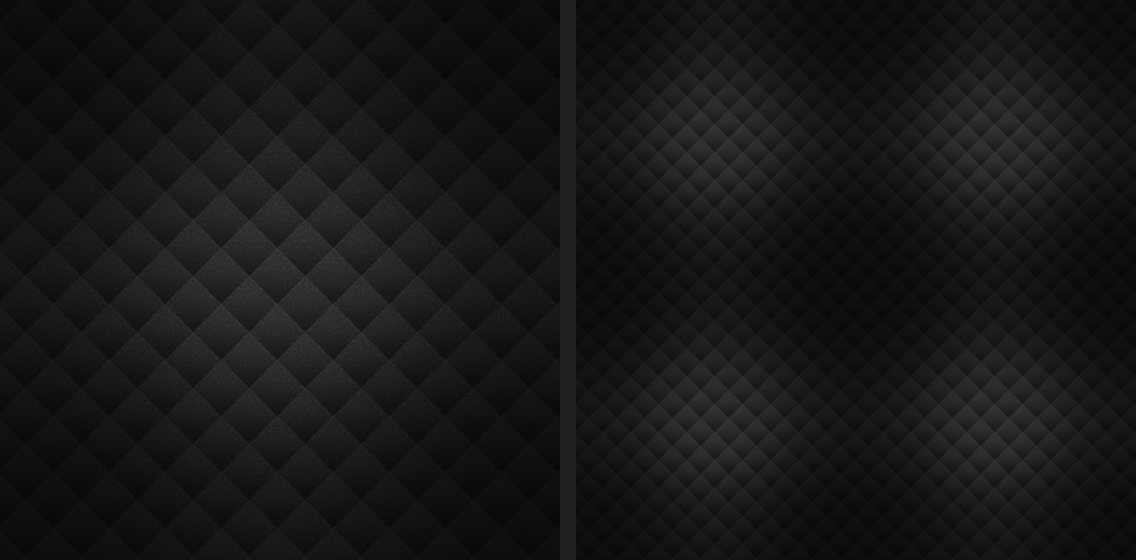
Left: one tile. Right: repeated 2 by 2.
Write a Shadertoy shader that draws this pattern.

```glsl
const float PI = 3.14159265;
const float REPEATS = 10.0;
const float BANDS = 9.0;
const vec2 LATTICE_SHIFT = vec2(0.05, -0.06);
const float SEAM_HALF_WIDTH = 0.0007;
const float GRAIN_CELLS = 256.0;
const vec3 SHADOW = vec3(0.098, 0.098, 0.096);
const vec3 LIGHT = vec3(0.197, 0.197, 0.194);

vec2 hash2(vec2 cell) {
    vec3 p = fract(cell.xyx * vec3(0.1031, 0.1030, 0.0973));
    p += dot(p, p.yzx + 33.33);
    return fract((p.xx + p.yz) * p.zy);
}

// Distance to the nearest scattered point, wrapping after period cells
float cellularNoise(vec2 p, float period) {
    vec2 cell = floor(p);
    vec2 local = p - cell;
    float nearest = 2.0;
    for (int y = -1; y <= 1; y++) {
        for (int x = -1; x <= 1; x++) {
            vec2 offset = vec2(x, y);
            vec2 point = offset + hash2(mod(cell + offset, period));
            nearest = min(nearest, length(point - local));
        }
    }
    return nearest;
}

// Position inside a diamond: both axes run from its bottom tip upward
vec2 diamondCoords(vec2 uv, float repeats, vec2 shift) {
    vec2 p = uv * repeats + shift;
    return fract(vec2(p.x + p.y, p.y - p.x) + 0.5);
}

// Canvas distance to the closest diamond edge
float seamDistance(vec2 local, float repeats) {
    vec2 edge = min(local, 1.0 - local);
    return min(edge.x, edge.y) / (repeats * sqrt(2.0));
}

// Ramp with narrow transitions between horizontal steps
float bandedRamp(float t, float bands) {
    float s = t * bands;
    float stepped = (floor(s) + smoothstep(0.4, 0.6, fract(s))) / bands;
    return mix(t, stepped, 0.85);
}

// Broad central glow whose slope vanishes at the canvas borders
float glow(vec2 uv, float floorLevel, float falloff) {
    vec2 s = sin(PI * (uv - 0.5));
    return mix(floorLevel, 1.0, exp(-falloff * pow(dot(s, s), 1.4)));
}

vec3 quiltColor(vec2 uv, float pixel) {
    vec2 local = diamondCoords(uv, REPEATS, LATTICE_SHIFT);
    float height = 0.5 * (local.x + local.y);

    // Diamond face with faint stripes in its shaded part
    float ramp = smoothstep(-0.08, 0.85, bandedRamp(height, BANDS));
    vec3 color = mix(SHADOW, LIGHT, ramp);
    color *= 1.0 + 0.05 * (1.0 - ramp) * sin(2.0 * PI * BANDS * height);

    // Thin raised seam
    float d = seamDistance(local, REPEATS);
    float seam = 1.0 - smoothstep(SEAM_HALF_WIDTH - 0.2 * pixel,
                                  SEAM_HALF_WIDTH + 0.2 * pixel, d);
    color += 0.055 * seam;

    // Fine cloth grain
    float grain = cellularNoise(uv * GRAIN_CELLS, GRAIN_CELLS) - 0.45;
    color *= 1.0 + 0.38 * grain;

    return color * glow(uv, 0.27, 1.15);
}

void mainImage(out vec4 fragColor, in vec2 fragCoord) {
    float pixel = 1.0 / min(iResolution.x, iResolution.y);
    vec3 color = vec3(0.0);

    // Four samples per pixel smooth the diamond edges
    for (int y = 0; y < 2; y++) {
        for (int x = 0; x < 2; x++) {
            vec2 jitter = 0.5 * vec2(x, y) - 0.25;
            color += quiltColor((fragCoord + jitter) / iResolution.xy, pixel);
        }
    }
    fragColor = vec4(color * 0.25, 1.0);
}
```
